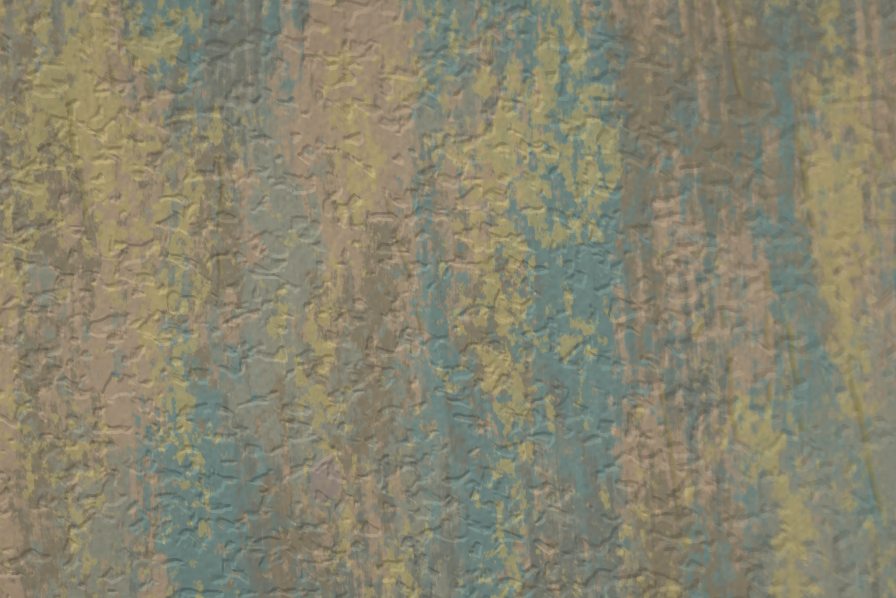
Write a Shadertoy shader that draws this texture.

```glsl
// Weathered wall paint: streaky teal and ochre layers over a crusty, scratched relief.

const vec3 TEAL   = vec3(0.40, 0.495, 0.48);
const vec3 SLATE  = vec3(0.44, 0.45, 0.41);
const vec3 SAGE   = vec3(0.52, 0.52, 0.46);
const vec3 UMBER  = vec3(0.49, 0.45, 0.37);
const vec3 TAN    = vec3(0.61, 0.53, 0.44);
const vec3 OCHRE  = vec3(0.64, 0.59, 0.40);
const vec3 GROOVE = vec3(0.53, 0.49, 0.30);
const vec3 CHIP   = vec3(0.54, 0.49, 0.46);

float hash(vec2 p) {
    vec3 h = fract(p.xyx * 0.1031);
    h += dot(h, h.yzx + 33.33);
    return fract((h.x + h.y) * h.z);
}

float noise(vec2 p) {
    vec2 cell = floor(p), f = fract(p);
    f = f * f * (3.0 - 2.0 * f);
    return mix(mix(hash(cell), hash(cell + vec2(1, 0)), f.x),
               mix(hash(cell + vec2(0, 1)), hash(cell + vec2(1, 1)), f.x), f.y);
}

// Normalised fractal noise; a higher gain gives sharper detail.
float fbm(vec2 p, float gain) {
    float sum = 0.0, total = 0.0, weight = 1.0;
    for (int i = 0; i < 4; i++) {
        sum += weight * noise(p);
        total += weight;
        weight *= gain;
        p = mat2(1.96, 0.16, -0.16, 1.96) * p + 17.3;
    }
    return sum / total;
}

// Broad shapes whose outlines dissolve into fine grains.
float patches(vec2 p, vec2 scale, float seed, float grain, float gain) {
    float broad = fbm(p * scale + seed, 0.5);
    float clumps = fbm(p * vec2(36, 20) + seed * 2.3, gain) - 0.5;
    float grains = fbm(p * vec2(85, 62) + seed * 1.7, gain) - 0.5;
    return broad + grain * (0.5 * clumps + 0.7 * grains);
}

// Small flat-topped wrinkles, slightly wider than tall.
float crust(vec2 p) {
    vec2 warp = vec2(noise(p * 38.0), noise(p * 38.0 + 40.0)) * 0.018;
    float h = fbm((p + warp) * vec2(46, 62), 0.4);
    return smoothstep(0.28, 0.48, h) + 0.25 * noise(p * 120.0);
}

float bell(float x, float centre, float width) {
    float d = (x - centre) / width;
    return exp(-d * d);
}

float segment(vec2 p, vec2 a, vec2 b) {
    vec2 ap = p - a, ab = b - a;
    return length(ap - ab * clamp(dot(ap, ab) / dot(ab, ab), 0.0, 1.0));
}

// Carves one near-vertical scratch with a shaded side.
vec3 scratch(vec3 col, vec2 p, float id, float aspect, float soft) {
    vec2 top = vec2(hash(vec2(id, 1.0)) * aspect, 0.2 + 0.8 * hash(vec2(id, 2.0)));
    float len = mix(0.08, 0.32, hash(vec2(id, 3.0)));
    vec2 end = top + len * vec2(mix(-0.04, 0.3, hash(vec2(id, 4.0))), -1.0);
    p.x += 0.008 * (noise(vec2(p.y * 22.0, id)) - 0.5);
    float worn = smoothstep(0.2, 0.6, noise(p * 32.0 + id));
    float line = 1.0 - smoothstep(0.0005, 0.0025 + soft, segment(p, top, end));
    float shade = 1.0 - smoothstep(0.0005, 0.003 + soft, segment(p + vec2(0.0035, 0), top, end));
    col *= 1.0 - 0.12 * shade * worn;
    return mix(col, GROOVE, 0.55 * line * worn);
}

void mainImage(out vec4 fragColor, in vec2 fragCoord) {
    float aspect = iResolution.x / iResolution.y;
    vec2 p = fragCoord / iResolution.y;
    vec2 uv = fragCoord / iResolution.xy;
    float pixel = 1.0 / iResolution.y;

    // Focus fades towards the right and the upper edge.
    float blur = clamp(smoothstep(0.55, 1.0, uv.x) + 0.4 * smoothstep(0.6, 1.0, uv.y), 0.0, 1.0);
    float gain = mix(0.6, 0.4, blur);
    float edge = mix(0.10, 0.14, blur);
    float grain = mix(1.0, 0.6, blur);

    // Slightly slanted, wavering brush direction.
    vec2 q = p + vec2(0.06 * p.y + 0.02 * noise(p * 5.0), 0.0);
    float streak = fbm(q * vec2(75, 6), gain) - 0.5;

    // Cool paint coats.
    float cool = patches(q, vec2(5.0, 1.8), 11.0, 0.6 * grain, gain) + 0.3 * streak;
    vec3 col = mix(SLATE, SAGE, smoothstep(0.46 - edge, 0.46 + edge, cool));
    float teal = patches(q, vec2(6.0, 1.6), 37.0, 0.5 * grain, gain) + 0.35 * streak;
    col = mix(col, TEAL, 0.85 * smoothstep(0.50 - edge, 0.50 + edge, teal));

    // Warm worn layers gather in columns.
    float column = 0.16 * bell(uv.x, 0.73, 0.07)
                 + 0.11 * bell(uv.x, 0.17, 0.16) * smoothstep(0.1, 0.8, uv.y)
                 + 0.06 * bell(uv.x, 0.38, 0.05)
                 - 0.10 * bell(uv.x, 0.49, 0.06) - 0.03;
    float warm = patches(q, vec2(6.0, 1.5), 71.0, 0.8 * grain, gain) + 0.4 * streak + column;
    float bare = patches(q, vec2(8.0, 2.5), 93.0, 0.9 * grain, gain) + 0.3 * streak;
    vec3 worn = mix(UMBER, TAN, smoothstep(0.50 - edge, 0.50 + edge, bare));
    col = mix(col, worn, 0.9 * smoothstep(0.51 - edge, 0.51 + edge, warm));
    float flecks = patches(q, vec2(9.0, 2.5), 129.0, 1.2 * grain, gain) + 0.5 * column;
    col = mix(col, OCHRE, 0.75 * smoothstep(0.64 - edge, 0.64 + edge, flecks));

    // Scratches and one scraped chip.
    for (int i = 0; i < 11; i++)
        col = scratch(col, p, float(i) + 5.0, aspect, pixel + 0.003 * blur);
    vec2 chip = (p - vec2(0.365 * aspect, 0.2)) / vec2(0.028, 0.036);
    float chipRadius = length(chip) + 0.7 * (noise(p * 45.0) - 0.5);
    col = mix(col, CHIP, 0.8 * (1.0 - smoothstep(0.8, 1.0, chipRadius)));

    // Raking light on the crust, fine grain and lens falloff.
    vec2 probe = vec2(0.0012, -0.0022) * (1.0 + blur);
    float slope = crust(p + probe) - crust(p - probe);
    col *= 1.0 + clamp(slope, -0.8, 0.6) * mix(0.23, 0.09, blur);
    col *= 1.0 + 0.08 * streak + 0.05 * (noise(p * 170.0) - 0.5);
    col *= 1.04 - 0.14 * dot(uv - 0.5, uv - 0.5);
    fragColor = vec4(col, 1.0);
}
```
